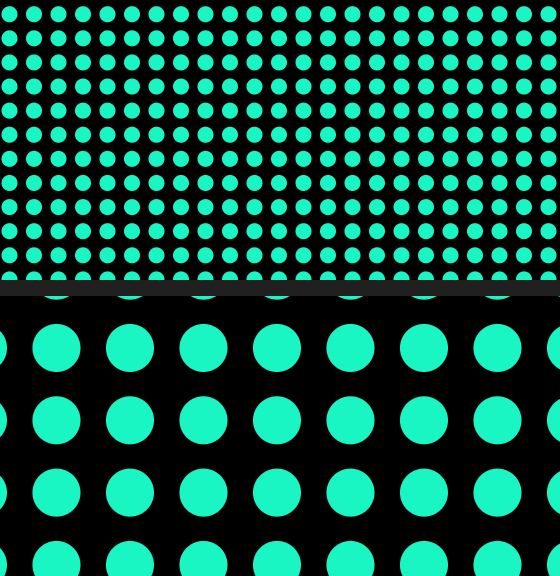
Top: the whole. Bottom: its middle third, enlarged.
Reproduce this pattern procedurally as a WebGL 2 fragment shader.

```glsl
#version 300 es
precision highp float;

uniform vec2 u_resolution;
out vec4 fragColor;

const vec3 BACKGROUND = vec3(0.0);
const vec3 DOT_COLOR = vec3(0.10, 0.96, 0.77);

// Lengths are fractions of the canvas height
const vec2 PITCH = vec2(0.0875, 0.0861);
const vec2 FIRST_CENTER = vec2(0.0339, 0.0508);
const float DOT_RADIUS = 0.0286;

// Offset from the nearest point of a regular grid
vec2 gridOffset(vec2 p, vec2 origin, vec2 pitch) {
    vec2 cell = (p - origin) / pitch;
    return (fract(cell + 0.5) - 0.5) * pitch;
}

float circleDistance(vec2 p, float radius) {
    return length(p) - radius;
}

// Coverage of a shape with an edge one pixel wide
float coverage(float dist, float pixel) {
    return clamp(0.5 - dist / pixel, 0.0, 1.0);
}

void main() {
    // Rows are measured downward from the top edge
    vec2 p = vec2(gl_FragCoord.x, u_resolution.y - gl_FragCoord.y) / u_resolution.y;
    float pixel = 1.0 / u_resolution.y;

    vec2 offset = gridOffset(p, FIRST_CENTER, PITCH);
    float dotMask = coverage(circleDistance(offset, DOT_RADIUS), pixel);

    fragColor = vec4(mix(BACKGROUND, DOT_COLOR, dotMask), 1.0);
}
```
